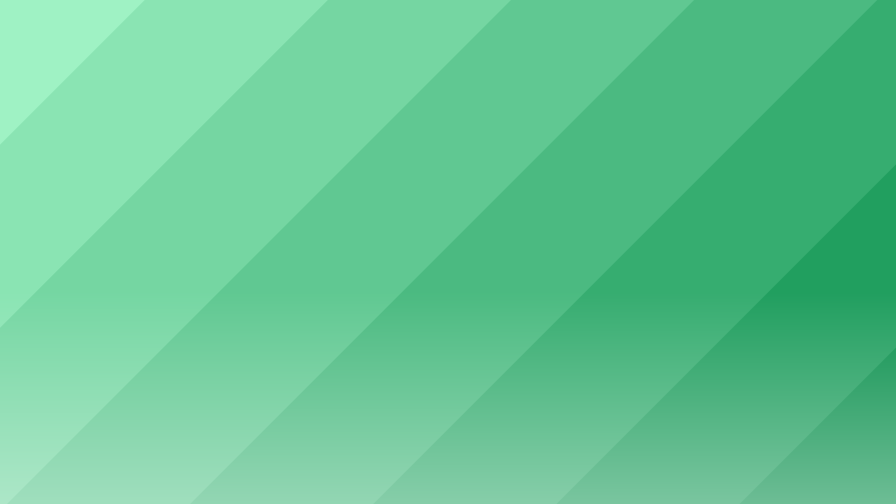
This background is drawn by a Shadertoy shader. Its source:

```glsl
// Diagonal green bands stepping from pale mint to deep emerald,
// built from a smoothed staircase along the 45 degree axis,
// with a white haze that rises linearly from the lower edge.

const vec3 PALE_MINT = vec3(0.624, 0.949, 0.769);
const vec3 BAND_STEP = vec3(0.0825, 0.0545, 0.0660);
const vec3 HAZE = vec3(1.0);

const float FIRST_EDGE = 0.287;   // distance of the first edge from the top left
const float BAND_WIDTH = 0.3634;  // measured along the horizontal
const float HAZE_TOP = 0.42;
const float HAZE_STRENGTH = 0.40;

// Staircase rising by one at each integer, with softened risers.
float softStairs(float s, float blur) {
    float edge = floor(s + 0.5);
    return edge + smoothstep(-blur, blur, s - edge);
}

// Flat colour of the band holding point p (y up, height = 1).
vec3 bandColor(vec2 p, float pixel) {
    float along = p.x + 1.0 - p.y;
    float band = softStairs((along - FIRST_EDGE) / BAND_WIDTH, pixel / BAND_WIDTH);
    return PALE_MINT - BAND_STEP * band;
}

// Opacity of the haze at height y.
float hazeAmount(float y, float top, float strength) {
    return strength * clamp(1.0 - y / top, 0.0, 1.0);
}

void mainImage(out vec4 fragColor, in vec2 fragCoord) {
    vec2 p = fragCoord / iResolution.y;
    float pixel = 1.0 / iResolution.y;

    vec3 color = bandColor(p, pixel);
    color = mix(color, HAZE, hazeAmount(p.y, HAZE_TOP, HAZE_STRENGTH));

    fragColor = vec4(clamp(color, 0.0, 1.0), 1.0);
}
```
